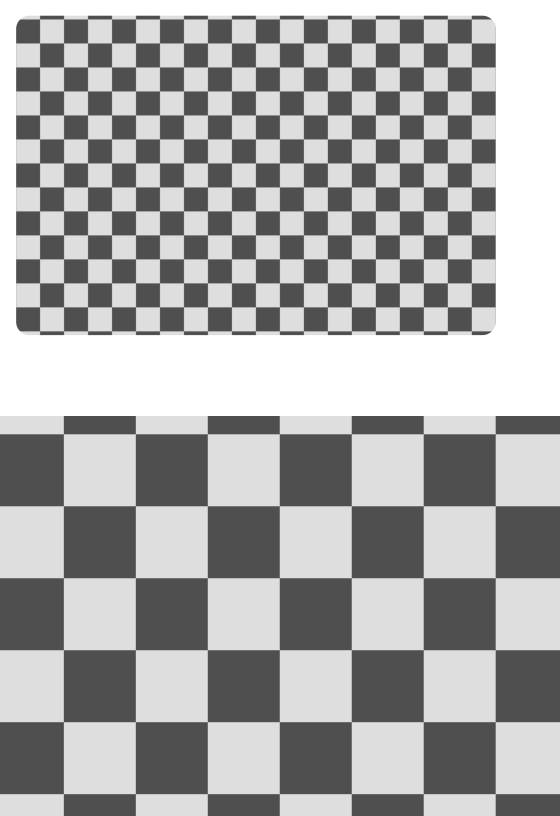
Top, the full canvas; bottom, a detail of the centre.
Write a Shadertoy shader that draws this pattern.

```glsl
// Signed distance to the nearest integer, positive in even cells
vec2 cellWave(vec2 p) {
    return 0.5 - abs(mod(p + 0.5, 2.0) - 1.0);
}

float roundedBox(vec2 p, vec2 halfSize, float radius) {
    vec2 q = abs(p) - halfSize + radius;
    return length(max(q, 0.0)) + min(max(q.x, q.y), 0.0) - radius;
}

void mainImage(out vec4 fragColor, in vec2 fragCoord) {
    // One unit is one square; the panel centre is the origin
    float pixel = 23.343 / iResolution.x;
    vec2 p = fragCoord * pixel - vec2(10.669, 9.362);

    // Checkerboard, with a row centred on the panel
    vec2 side = clamp(cellWave(p + vec2(0.0, 0.5)) * 2.0 / (1.2 * pixel), -1.0, 1.0);
    float dark = 0.5 + 0.5 * side.x * side.y;
    vec3 checker = mix(vec3(0.87), vec3(0.31), dark);

    // Rounded panel on white
    float panelDist = roundedBox(p, vec2(10.0, 6.657), 0.56);
    float panel = clamp(0.5 - panelDist / pixel, 0.0, 1.0);
    fragColor = vec4(mix(vec3(1.0), checker, panel), 1.0);
}
```
